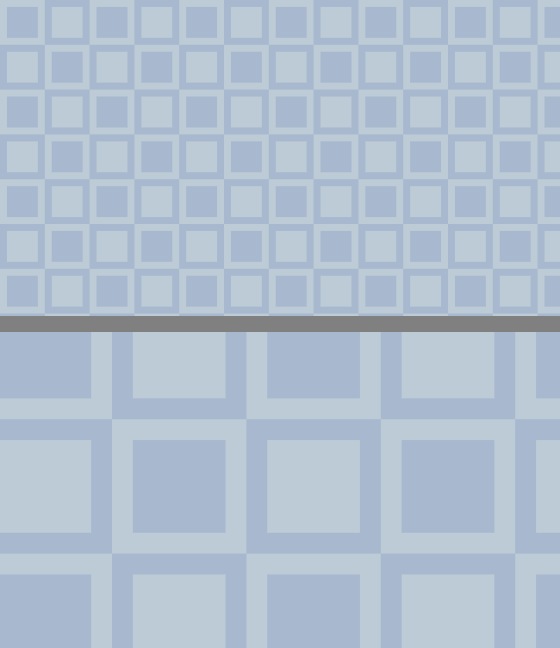
Top: the whole. Bottom: its middle third, enlarged.
A Shadertoy shader for this pattern:

```glsl
// Checkerboard of framed squares in two pale blues, counted from the top left.
// Each cell has a frame in one tone and a centre in the other; neighbours swap
// tones. Signed, edge-smoothed factors multiply to choose the tone.

#define CELLS_ACROSS 12.5
#define FRAME_WIDTH 0.155
#define DARK_BLUE vec3(0.659, 0.722, 0.812)
#define LIGHT_BLUE vec3(0.737, 0.796, 0.835)

// Alternates +1 and -1 per cell, crossing zero smoothly on cell edges.
vec2 alternate(vec2 p, float pixel) {
    vec2 edgeDistance = abs(fract(p + 0.5) - 0.5);
    vec2 parity = 1.0 - 2.0 * mod(floor(p), 2.0);
    return parity * clamp(edgeDistance / (0.5 * pixel), 0.0, 1.0);
}

// +1 on the frame of a cell, -1 on its centre square.
float frameSign(vec2 p, float pixel) {
    vec2 fromCentre = abs(fract(p) - 0.5);
    float boxDistance = max(fromCentre.x, fromCentre.y) - (0.5 - FRAME_WIDTH);
    return clamp(boxDistance / (0.5 * pixel), -1.0, 1.0);
}

void mainImage(out vec4 fragColor, in vec2 fragCoord) {
    // Cell units, with y running down from the top edge.
    float pixel = CELLS_ACROSS / iResolution.x;
    vec2 p = vec2(fragCoord.x, iResolution.y - fragCoord.y) * pixel;

    vec2 checker = alternate(p, pixel);
    float tone = checker.x * checker.y * frameSign(p, pixel);
    fragColor = vec4(mix(DARK_BLUE, LIGHT_BLUE, 0.5 + 0.5 * tone), 1.0);
}
```
